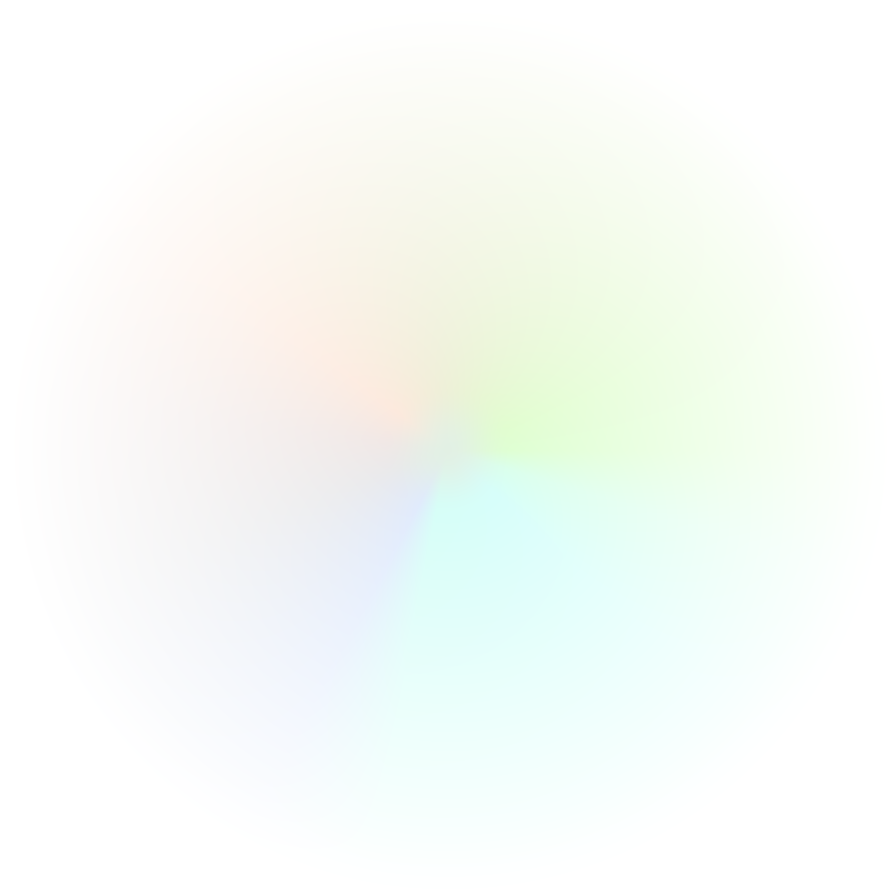
Write a Shadertoy shader that draws this background.

```glsl
// A pale colour wheel glowing on white: pastel hues sweep around the centre
// and fade outward. Each hue is stored as the light it removes from white,
// blended by angle, softened at the core and scaled by a radial falloff.

const float TAU = 6.2831853;
const int STOPS = 12;

// Angle in degrees, then the red, green and blue taken away from white.
const vec4 WHEEL[STOPS] = vec4[STOPS](
    vec4(  0.0, 0.145, 0.000, 0.200),  // spring green
    vec4( 22.0, 0.135, 0.008, 0.215),  // lime
    vec4( 60.0, 0.105, 0.040, 0.195),  // olive
    vec4( 95.0, 0.075, 0.070, 0.175),  // cream
    vec4(143.0, 0.012, 0.100, 0.155),  // peach
    vec4(172.0, 0.065, 0.105, 0.115),  // rose
    vec4(200.0, 0.098, 0.098, 0.090),  // grey
    vec4(242.0, 0.140, 0.092, 0.012),  // lavender
    vec4(259.0, 0.185, 0.004, 0.035),  // aqua
    vec4(318.0, 0.185, 0.003, 0.022),  // cyan
    vec4(343.0, 0.165, 0.000, 0.085),  // mint
    vec4(360.0, 0.145, 0.000, 0.200)   // closes the circle
);

const vec3 CORE_TINT = vec3(0.115, 0.058, 0.105);
const vec2 CENTER = vec2(0.5, 0.497);
const float REACH = 0.50;
const float CORE_RADIUS = 0.075;

// Walks around the wheel, blending each stop into the next.
vec3 wheelTint(float degreesAround) {
    vec3 tint = WHEEL[0].yzw;
    for (int i = 1; i < STOPS; i++) {
        float start = WHEEL[i - 1].x;
        float span = WHEEL[i].x - start;
        float blend = clamp((degreesAround - start) / span, 0.0, 1.0);
        tint = mix(tint, WHEEL[i].yzw, blend);
    }
    return tint;
}

// Nearly linear falloff, eased gently to nothing at the rim.
float radialFade(float radius, float reach) {
    float fade = clamp(1.0 - radius / reach, 0.0, 1.0);
    return fade * smoothstep(-0.12, 0.16, fade);
}

void mainImage(out vec4 fragColor, in vec2 fragCoord) {
    vec2 p = fragCoord / iResolution.xy - CENTER;
    float radius = length(p);

    // Hue by direction, merged to one tone where all the hues meet.
    float angle = radius > 0.0 ? atan(p.y, p.x) : 0.0;
    vec3 hue = wheelTint(fract(angle / TAU) * 360.0);
    vec3 tint = mix(CORE_TINT, hue, smoothstep(0.0, CORE_RADIUS, radius));

    // Remove the faded tint from white.
    fragColor = vec4(1.0 - tint * radialFade(radius, REACH), 1.0);
}
```
